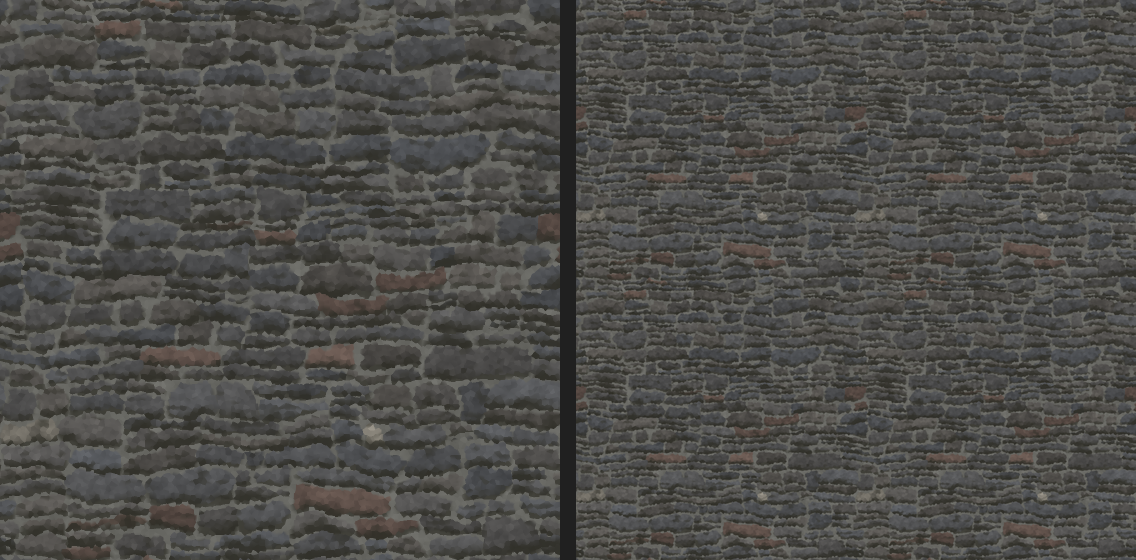
Left, the tile; right, the same tile 2 across and 2 down.
A WebGL 1 fragment shader for this texture:

```glsl
precision highp float;
// Tiling rubble wall: wrapping courses are cut again and again into stones,
// bent by periodic gradient noise, then lit from above over pale mortar.
// A fine jittered mosaic of facets gives the rough, chipped surface.

uniform vec2 u_resolution;

const float COURSES = 8.0;
const float FACETS = 112.0;
const vec3 MORTAR = vec3(0.405, 0.405, 0.385);
const vec3 SHADOW = vec3(0.185, 0.182, 0.152);
const vec3 WARM = vec3(1.04, 1.0, 0.95);
const vec3 COOL = vec3(0.97, 1.0, 1.05);
const vec3 RUST = vec3(1.16, 0.98, 0.90);
const vec3 PALE = vec3(1.50, 1.45, 1.34);

struct Stone {
  vec2 offset;    // position relative to the stone centre
  vec2 halfSize;
  float seed;
};

float hash(vec2 p) {
  vec3 q = fract(p.xyx * vec3(0.1031, 0.1030, 0.0973));
  q += dot(q, q.yzx + 33.33);
  return fract((q.x + q.y) * q.z);
}

float vary(float seed, float channel) {
  return hash(vec2(seed * 517.0, channel * 7.3 + 1.0));
}

float cornerSlope(vec2 cell, vec2 period, vec2 delta) {
  float angle = 6.2832 * hash(mod(cell, period) + period.yx);
  return dot(vec2(cos(angle), sin(angle)), delta);
}

// Gradient noise repeating once per canvas, with a whole number of cells.
float gradientNoise(vec2 uv, vec2 period) {
  vec2 p = uv * period;
  vec2 cell = floor(p);
  vec2 f = p - cell;
  vec2 w = f * f * f * (f * (f * 6.0 - 15.0) + 10.0);
  vec2 e = vec2(1.0, 0.0);
  float low = mix(cornerSlope(cell, period, f),
                  cornerSlope(cell + e, period, f - e), w.x);
  float high = mix(cornerSlope(cell + e.yx, period, f - e.yx),
                   cornerSlope(cell + 1.0, period, f - 1.0), w.x);
  return mix(low, high, w.y);
}

// Nearest facet: xy is its site, z its random tone.
vec3 nearestFacet(vec2 uv) {
  vec2 p = uv * FACETS;
  vec3 nearest = vec3(0.0);
  float best = 9.0;
  for (int y = -1; y <= 1; y++) {
    for (int x = -1; x <= 1; x++) {
      vec2 cell = floor(p) + vec2(float(x), float(y));
      vec2 key = mod(cell, FACETS);
      vec2 site = cell + vec2(hash(key), hash(key + 131.0));
      float gap = dot(site - p, site - p);
      if (gap < best) {
        best = gap;
        nearest = vec3(site / FACETS, hash(key + 277.0));
      }
    }
  }
  return nearest;
}

float courseBase(float row) {
  return (row + 0.6 * hash(vec2(mod(row, COURSES), 5.0))) / COURSES;
}

// Picks the course, then halves it unevenly until the piece is stone sized.
Stone findStone(vec2 p) {
  float row = floor(p.y * COURSES);
  if (p.y < courseBase(row)) row -= 1.0;
  float seed = hash(vec2(mod(row, COURSES), 17.0));
  p.x = fract(p.x + seed);
  vec2 lo = vec2(0.0, courseBase(row));
  vec2 hi = vec2(1.0, courseBase(row + 1.0));
  for (int level = 0; level < 9; level++) {
    vec2 size = hi - lo;
    bool tall = size.y > mix(0.035, 0.085, vary(seed, 1.0)) && size.x < 5.0 * size.y;
    bool wide = size.x > mix(0.08, 0.23, vary(seed, 2.0));
    if (!tall && !wide) break;
    vec2 cut = mix(lo, hi, mix(0.33, 0.67, vary(seed, 3.0)));
    bool upper = tall ? p.y > cut.y : p.x > cut.x;
    if (tall) {
      if (upper) lo.y = cut.y; else hi.y = cut.y;
    } else {
      if (upper) lo.x = cut.x; else hi.x = cut.x;
    }
    seed = vary(seed, upper ? 4.0 : 5.0);
  }
  return Stone(p - 0.5 * (lo + hi), 0.5 * (hi - lo), seed);
}

// Rounded box, tapered along both axes.
float stoneDistance(vec2 q, vec2 halfSize, float seed) {
  vec2 taper = 0.5 * vec2(vary(seed, 6.0), vary(seed, 7.0)) - 0.25;
  q *= 1.0 + max(vec2(0.0), taper * q.yx / halfSize.yx);
  float radius = min(halfSize.x, halfSize.y) * mix(0.25, 0.7, vary(seed, 8.0));
  vec2 edge = abs(q + vec2(0.0, 0.001)) - halfSize + vec2(0.002, 0.003) + radius;
  return length(max(edge, 0.0)) + min(max(edge.x, edge.y), 0.0) - radius;
}

vec3 stoneTint(float seed) {
  float rarity = vary(seed, 10.0);
  vec3 common = mix(WARM, COOL, vary(seed, 9.0));
  return rarity > 0.985 ? PALE : (rarity > 0.93 ? RUST : common);
}

vec3 wall(vec2 uv) {
  vec3 facet = nearestFacet(uv);
  vec2 p = mix(uv, facet.xy, 0.6);
  float grain = gradientNoise(p, vec2(38.0, 56.0)) + 0.6 * gradientNoise(p, vec2(90.0, 118.0));
  float lump = gradientNoise(p, vec2(13.0, 17.0));
  vec2 bend = vec2(gradientNoise(p, vec2(9.0, 7.0)), gradientNoise(p + 0.37, vec2(6.0, 9.0)));
  vec2 ripple = vec2(gradientNoise(p, vec2(31.0)), gradientNoise(p + 0.61, vec2(27.0, 33.0)));
  Stone stone = findStone(p + 0.026 * bend + 0.009 * ripple);
  // Stone face, lighter towards its top, with dark flat pits.
  float rise = stone.offset.y / stone.halfSize.y;
  float tone = mix(0.27, 0.355, vary(stone.seed, 11.0)) + 0.065 * grain
             + 0.022 * rise + 0.035 * (facet.z - 0.5);
  vec3 face = tone * stoneTint(stone.seed);
  float pits = smoothstep(0.18, 0.45, gradientNoise(p, vec2(32.0, 68.0)));
  face = mix(face, SHADOW, 0.5 * pits);
  float underside = 1.0 - smoothstep(0.001, 0.017,
      stone.offset.y + stone.halfSize.y + 0.013 * lump + 0.006 * grain);
  face = mix(face, SHADOW, 0.85 * underside);
  // Mortar, shaded just below each stone.
  float rough = 0.010 * lump + 0.004 * grain;
  float above = stoneDistance(stone.offset + vec2(0.0, 0.008), stone.halfSize, stone.seed);
  float shade = 1.0 - smoothstep(-0.004, 0.004, above + rough);
  vec3 bed = MORTAR + 0.04 * grain + 0.05 * bend.x + 0.025 * (facet.z - 0.5);
  bed = mix(bed, SHADOW, 0.7 * shade);
  float edge = stoneDistance(stone.offset, stone.halfSize, stone.seed) + rough;
  return mix(face, bed, smoothstep(-0.0015, 0.0015, edge));
}

void main() {
  vec3 sum = vec3(0.0);
  for (int i = 0; i < 4; i++) {
    vec2 shift = vec2(mod(float(i), 2.0), floor(float(i) * 0.5)) * 0.5 - 0.25;
    sum += wall((gl_FragCoord.xy + shift) / u_resolution);
  }
  gl_FragColor = vec4(sum * 0.25, 1.0);
}
```
